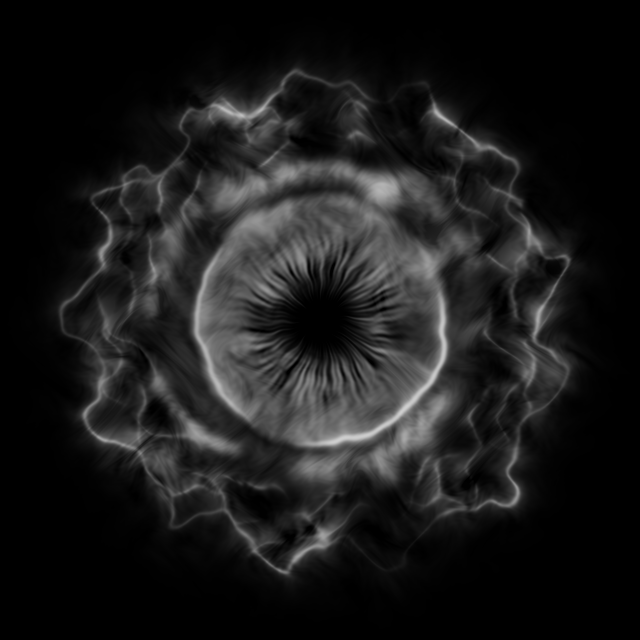
Reproduce this background procedurally as a three.js fragment shader.

```glsl
varying vec2 vUv;

const float PI = 3.14159265;

// Soft mask around an angle, all in radians
float sector(float angle, float middle, float halfSpan) {
  float away = abs(mod(angle - middle + PI, 2.0 * PI) - PI);
  return 1.0 - smoothstep(halfSpan * 0.7, halfSpan * 1.15, away);
}

float glow(float d, float width) {
  return exp(-d * d / (width * width));
}

float spot(vec2 p, vec2 center, vec2 size) {
  vec2 d = (p - center) / size;
  return exp(-dot(d, d));
}

// Swirling displacement from layered sines
vec2 swirl(vec2 p, float frequency, float strength) {
  for (int i = 0; i < 4; i++) {
    p += strength * sin(p.yx * frequency + vec2(1.3, 4.1) * float(i + 1));
    frequency *= 1.65;
    strength *= 0.62;
  }
  return p;
}

// Smoky field from 0 to 1
float clouds(vec2 p) {
  float sum = 0.0;
  float weight = 0.5;
  p = swirl(p, 21.0, 0.02) * 36.0;
  for (int i = 0; i < 5; i++) {
    sum += weight * sin(p.x + 1.7 * sin(p.y * 0.8)) * cos(p.y + float(i));
    p = mat2(1.3, 1.15, -1.15, 1.3) * p + 2.3;
    weight *= 0.65;
  }
  return clamp(0.5 + 0.7 * sum, 0.0, 1.0);
}

// Fine radial fibres, bent slightly along their length
float fibres(float angle, float r) {
  float sum = 0.0;
  for (int i = 0; i < 6; i++) {
    float k = float(i);
    float bend = 1.5 * sin(r * (22.0 + 7.0 * k) + 3.0 * angle + k * 2.1);
    sum += sin(angle * (13.0 + 11.0 * k) + bend + k * k) / (1.0 + 0.15 * k);
  }
  return sum * 0.33;
}

// Disk with a dark pupil
float iris(vec2 p, float angle, float r, float smoke) {
  float detail = fibres(angle, r);
  float body = smoothstep(0.035, 0.118, r + 0.009 * detail);
  body *= 1.0 - smoothstep(0.184, 0.207, r);
  float tone = 0.16 + 0.3 * smoke + 0.27 * detail * glow(r - 0.093, 0.036);
  tone += 0.09 * smoothstep(0.14, 0.19, r) + 0.05 * detail * smoke;
  float shade = 0.65 * spot(p, vec2(-0.1, 0.005), vec2(0.032, 0.025));
  shade += 0.65 * spot(p, vec2(0.15, -0.015), vec2(0.06, 0.04));
  shade += 0.65 * spot(p, vec2(0.135, 0.145), vec2(0.025, 0.035));
  tone += 0.25 * spot(p, vec2(0.09, -0.008), vec2(0.016, 0.006));
  return body * max(tone, 0.0) * (1.0 - shade);
}

// Bright rim and the broken bands around it
float rings(vec2 p, float angle, float r, float smoke) {
  float rim = r - 0.192 + 0.003 * sin(angle * 4.0);
  float light = sector(angle, -0.75, 0.98) * (0.75 * glow(rim, 0.0042) + 0.2 * glow(rim, 0.012));
  light += sector(angle, 3.3, 0.8) * (0.42 * glow(rim, 0.004) + 0.13 * glow(rim, 0.013));
  float bands = 0.24 * sector(angle, 2.75, 0.42) * glow(r - 0.262, 0.017);
  bands += 0.4 * sector(angle, 3.8, 0.36) * glow(r - 0.27 + 0.04 * (angle + 2.75), 0.012);
  bands += 0.42 * sector(angle, -1.15, 0.66) * glow(r - 0.227, 0.019);
  bands += 0.42 * sector(angle, 1.62, 0.55) * glow(r - 0.236, 0.015);
  bands += 0.22 * sector(angle, 0.73, 0.42) * glow(r - 0.251, 0.018);
  bands += 0.36 * spot(p, vec2(-0.15, 0.215), vec2(0.027, 0.03));
  bands += 0.3 * spot(p, vec2(-0.135, 0.178), vec2(0.035, 0.03));
  bands += 0.44 * spot(p, vec2(0.092, 0.203), vec2(0.03, 0.026));
  bands += 0.3 * spot(p, vec2(0.172, 0.103), vec2(0.028, 0.034));
  bands += 0.28 * spot(p, vec2(0.1, -0.235), vec2(0.022, 0.025));
  bands += 0.22 * spot(p, vec2(0.14, -0.165), vec2(0.035, 0.03));
  bands += 0.11 * glow(r - 0.222, 0.032);
  return light + bands * (0.4 + 1.0 * smoke);
}

// Jagged outer filament, its inner wisps and its veil
float corona(vec2 p, float smoke) {
  vec2 q = swirl(p, 34.0, 0.009);
  float r = length(q);
  float angle = atan(q.y, q.x);
  float gaps = 1.0 - 0.85 * sector(angle, 1.22, 0.14) - 0.7 * sector(angle, -1.27, 0.24);
  float light = 0.0;
  for (int i = 0; i < 4; i++) {
    float k = float(i);
    float wave = 13.0 * (angle - 0.21) + k * 1.9;
    float edge = 0.374 - 0.026 * k + 0.02 * cos(wave + 0.6 * sin(wave));
    edge += 0.009 * sin(angle * 3.0 + 4.4 + k * 2.0);
    float d = r - edge;
    float flicker = 0.5 + 0.5 * sin(angle * (7.0 + 2.0 * k) + k * 2.6 + 0.8);
    float thread = 0.28 * glow(d, 0.004) + 0.2 * exp(-abs(d) / 0.013);
    float power = i == 0 ? 0.3 + 1.1 * flicker * smoke : 0.75 * flicker * smoke;
    light += thread * power;
    float veil = smoothstep(0.012, -0.008, d) * exp(min(d, 0.0) / 0.035);
    light += 0.15 * veil * smoke * flicker;
  }
  // Broad folds
  float folds = 0.28 * spot(q, vec2(-0.26, -0.208), vec2(0.055, 0.035));
  folds += 0.2 * spot(q, vec2(-0.348, -0.06), vec2(0.03, 0.05));
  folds += 0.2 * spot(q, vec2(0.355, -0.07), vec2(0.03, 0.065));
  folds += 0.16 * spot(q, vec2(-0.16, 0.325), vec2(0.075, 0.03));
  folds += 0.14 * spot(q, vec2(0.33, 0.11), vec2(0.05, 0.03));
  float haze = 0.065 * smoke * glow(r - 0.345, 0.07);
  return light * gaps + haze + folds * smoke;
}

void main() {
  vec2 p = vUv - vec2(0.502, 0.498);
  float smoke = clouds(p);
  vec2 bent = swirl(p, 45.0, 0.0025);
  float r = length(bent);
  float angle = atan(bent.y, bent.x);
  float light = iris(bent, angle, r, smoke);
  light += rings(bent, angle, r, smoke) + corona(p, smoke);
  light = 0.95 * (1.0 - exp(-1.35 * light));
  gl_FragColor = vec4(vec3(light), 1.0);
}
```
